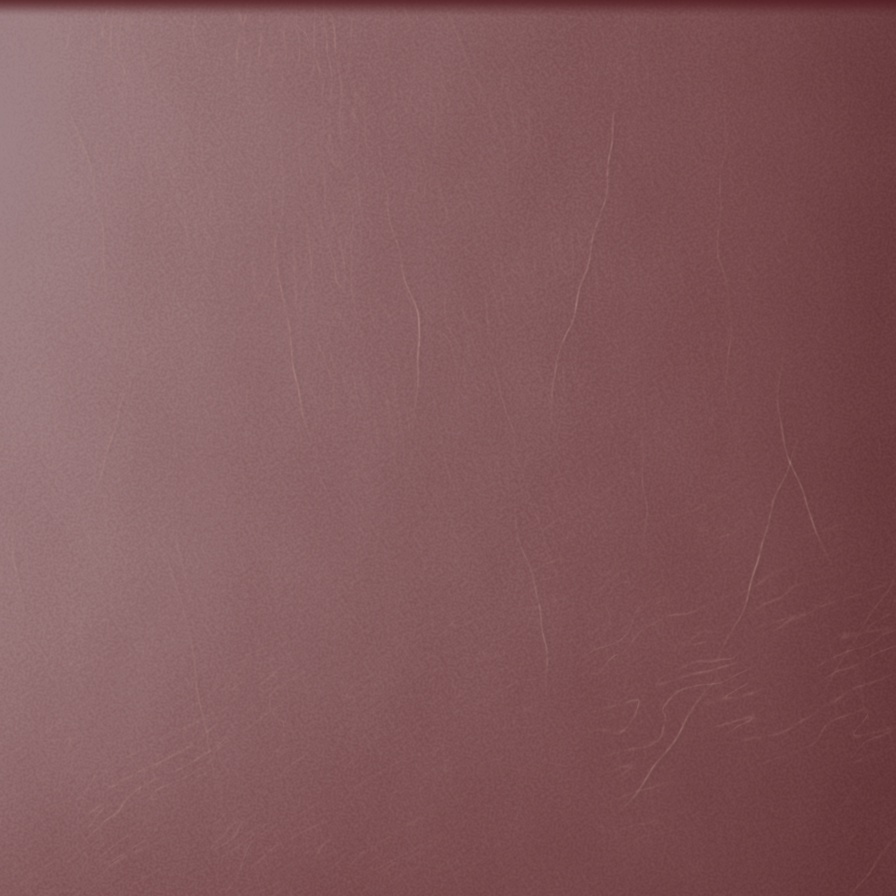
A WebGL 1 fragment shader for this texture:

```glsl
precision highp float;
// Worn burgundy leather under soft light falling from the left.
// A broad tone ramp with faint mottling carries crisp pore grain, patches of
// long hairline wrinkles (noise contours of even width) and pale creases.
uniform vec2 u_resolution;

const vec3 DEEP_RED = vec3(0.38, 0.195, 0.205);
const vec3 WINE = vec3(0.48, 0.30, 0.31);
const vec3 DUSTY_ROSE = vec3(0.61, 0.48, 0.49);
const vec3 SHEEN_GREY = vec3(0.61, 0.53, 0.55);
const vec3 CREASE_TAN = vec3(0.74, 0.58, 0.54);
const vec3 EDGE_RED = vec3(0.32, 0.11, 0.13);
const int CREASE_COUNT = 20;

float hash(vec2 p) {
  vec3 q = fract(vec3(p.xyx) * 0.1031);
  q += dot(q, q.yzx + 33.33);
  return fract((q.x + q.y) * q.z);
}

vec2 gradientAt(vec2 cell) {
  float angle = 6.2832 * hash(cell);
  return vec2(cos(angle), sin(angle));
}

float gradientNoise(vec2 p) {
  vec2 i = floor(p);
  vec2 f = p - i;
  vec2 u = f * f * f * (f * (f * 6.0 - 15.0) + 10.0);
  vec2 e = vec2(1.0, 0.0);
  float low = mix(dot(gradientAt(i), f), dot(gradientAt(i + e), f - e), u.x);
  float high = mix(dot(gradientAt(i + e.yx), f - e.yx),
                   dot(gradientAt(i + 1.0), f - 1.0), u.x);
  return mix(low, high, u.y);
}

float fbm(vec2 p) {
  float sum = 0.0;
  float amplitude = 1.0;
  for (int i = 0; i < 3; i++) {
    sum += amplitude * gradientNoise(p);
    p = p * 2.03 + 17.3;
    amplitude *= 0.5;
  }
  return sum;
}

vec2 rotate(vec2 p, float angle) {
  float c = cos(angle);
  float s = sin(angle);
  return vec2(c * p.x + s * p.y, c * p.y - s * p.x);
}

// Soft round patch that limits where wrinkles appear.
float patchMask(vec2 p, vec2 center, vec2 radius) {
  vec2 d = (p - center) / radius;
  return exp(-dot(d, d));
}

// Hairlines along the rotated y axis; slope division keeps them evenly thin.
float wrinkles(vec2 p, float angle, vec2 frequency, float width) {
  vec2 q = rotate(p, angle) * frequency + 0.7 * fbm(p * 8.0 + angle);
  float n = gradientNoise(q);
  vec2 slope = vec2(gradientNoise(q + vec2(0.02, 0.0)), gradientNoise(q + vec2(0.0, 0.02))) - n;
  float d = n / (length(slope * 50.0 * frequency) + 3.0) / width;
  float wear = 0.6 + 1.1 * gradientNoise(p * 71.0 + 5.0);
  return exp(-d * d) * max(wear, 0.0) * smoothstep(-0.3, 0.35, gradientNoise(p * 12.0 + 5.0));
}

// One wandering crease: x is the lit line, y its shaded side.
vec2 crease(vec2 p, vec2 center, float angle, float halfLength, float width, float seed) {
  vec2 q = rotate(p - center, angle);
  float bend = 0.07 * gradientNoise(vec2(q.y * 4.0, seed))
             + 0.007 * gradientNoise(vec2(q.y * 21.0, seed + 7.3));
  float d = (q.x - bend) / width;
  float strength = 0.6 + 0.8 * gradientNoise(vec2(q.y * 12.0, seed + 3.4))
                 + 0.7 * gradientNoise(p * 97.0 + seed);
  float taper = 1.0 - smoothstep(0.3, 1.0, abs(q.y / halfLength));
  float shade = exp(-(d - 2.5) * (d - 2.5) * 0.2);
  return max(strength, 0.0) * taper * vec2(exp(-d * d), shade);
}

void main() {
  vec2 p = gl_FragCoord.xy / u_resolution;
  float width = max(0.0013, 0.6 / u_resolution.y);

  // Broad light falloff, dimmer at the foot, with faint mottling.
  float tone = 1.03 - 0.74 * p.x + 0.045 * fbm(p * vec2(4.0, 3.0) + 3.0);
  tone += 0.035 * fbm(p * vec2(16.0, 9.0) + 40.0);
  tone -= 0.42 * pow(1.0 - p.y, 3.5) * (1.0 - 0.75 * p.x);
  tone -= 0.12 * smoothstep(0.8, 1.0, p.x);

  // Pores and fine grain, turned off the pixel axes.
  vec2 skin = rotate(p, 0.6);
  tone += 0.14 * gradientNoise(skin * 310.0) + 0.05 * gradientNoise(skin * 157.0 + 9.0);
  vec3 color = mix(DEEP_RED, WINE, clamp(tone / 0.435, -0.1, 1.0));
  color = mix(color, DUSTY_ROSE, clamp((tone - 0.435) / 0.565, 0.0, 1.08));
  color = mix(color, SHEEN_GREY, 0.4 * patchMask(p, vec2(-0.02, 0.86), vec2(0.1, 0.2)));

  // Wrinkle patches: upright near the top, slanted near the bottom.
  float lines = wrinkles(p, 0.05, vec2(52.0, 7.0), width) * patchMask(p, vec2(0.28, 0.98), vec2(0.32, 0.22));
  lines += wrinkles(p, 0.25, vec2(60.0, 11.0), width) * (0.16 + 0.7 * patchMask(p, vec2(0.43, 0.66), vec2(0.2, 0.15)));
  lines += wrinkles(p, -0.95, vec2(54.0, 8.0), width) * patchMask(p, vec2(0.2, 0.14), vec2(0.27, 0.15));
  lines += wrinkles(p, -1.15, vec2(38.0, 6.0), width) * patchMask(p, vec2(0.8, 0.25), vec2(0.25, 0.17));
  color = mix(color, CREASE_TAN, 0.27 * min(lines, 1.3));

  // Long creases, mostly upright, leaning more in the lower right.
  vec2 folds = vec2(0.0);
  for (int i = 0; i < CREASE_COUNT; i++) {
    float seed = float(i) * 11.0 + 2.5;
    vec2 center = vec2(fract(float(i) * 0.618 + 0.1), hash(vec2(seed, 4.0)));
    float lean = 0.5 * (hash(vec2(seed, 8.0)) - 0.4);
    lean -= 0.9 * step(0.5, center.x) * step(center.y, 0.4) * hash(vec2(seed, 15.0));
    float halfLength = mix(0.08, 0.24, hash(vec2(seed, 21.0)));
    float weight = mix(0.2, 1.0, pow(hash(vec2(seed, 27.0)), 1.5));
    folds += weight * crease(p, center, lean, halfLength, width, seed);
  }
  color *= 1.0 - 0.05 * min(folds.y, 1.0);
  color = mix(color, CREASE_TAN, 0.5 * min(folds.x, 1.0));

  // Dark rolled edge along the top.
  color = mix(color, EDGE_RED, 0.85 * smoothstep(0.98, 1.003, p.y));
  gl_FragColor = vec4(color, 1.0);
}
```
